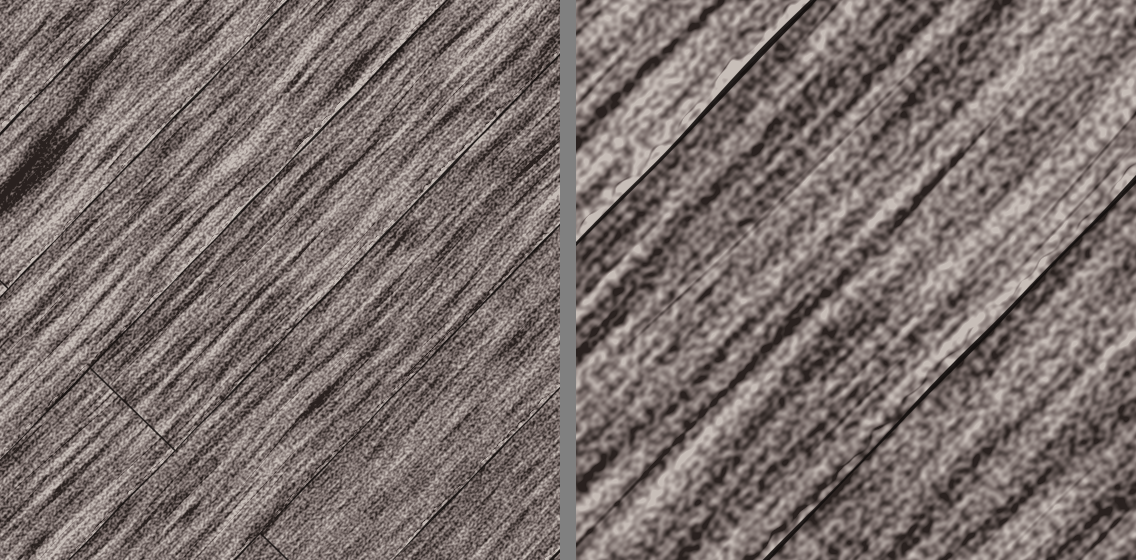
Left, the full canvas; right, a detail of the centre.
This texture is drawn by a WebGL 2 fragment shader. Its source:

```glsl
#version 300 es
precision highp float;
// Grey weathered floor planks laid on a diagonal, with staggered end joints.
// The canvas is turned into plank space (along, across); stretched gradient
// noise makes the grain, and distances to plank edges make seams and chips.

#define PLANK_ANGLE 0.8002
#define PLANK_WIDTH 0.2074
#define PLANK_LENGTH 2.0
#define FIRST_SEAM -0.534
#define FIRST_JOINT 0.358
#define SEAM_WIDTH 0.0013
#define CHIP_WIDTH 0.0055
#define STREAK_AMOUNT 0.58
#define FIBRE_AMOUNT 0.50
#define SPECKLE_AMOUNT 0.68

uniform vec2 u_resolution;
out vec4 fragColor;

const vec3 SHADOW = vec3(0.16, 0.13, 0.12);
const vec3 WOOD = vec3(0.47, 0.42, 0.41);
const vec3 PALE = vec3(0.73, 0.69, 0.67);
const vec3 CREVICE = vec3(0.07, 0.055, 0.05);
const float HALF_PI = 1.570796;

uint hash(vec2 cell) {
    uvec2 q = uvec2(ivec2(cell));
    uint h = q.x * 1597334677u ^ q.y * 3812015801u;
    h = (h ^ (h >> 15)) * 2246822519u;
    return h ^ (h >> 13);
}

float cornerSlope(vec2 cell, vec2 offset) {
    float angle = float(hash(cell) & 1023u) / 1024.0 * 4.0 * HALF_PI;
    return dot(vec2(cos(angle), sin(angle)), offset);
}

float gradientNoise(vec2 p) {
    vec2 i = floor(p), f = p - i;
    vec2 w = f * f * f * (f * (f * 6.0 - 15.0) + 10.0);
    vec2 e = vec2(1.0, 0.0);
    float low = mix(cornerSlope(i, f), cornerSlope(i + e, f - e), w.x);
    float high = mix(cornerSlope(i + e.yx, f - e.yx), cornerSlope(i + 1.0, f - 1.0), w.x);
    return mix(low, high, w.y);
}

// Lightness of the wood; g is plank space shifted per board, f is 0..1 across it.
float grainTone(vec2 g, float f, float calm) {
    g.y += 0.012 * gradientNoise(g * vec2(3.5, 6.0));
    float broad = gradientNoise(g * vec2(1.4, 15.0));
    float streak = gradientNoise(g * vec2(2.8, 62.0));
    streak += 0.8 * gradientNoise(g * vec2(5.0, 98.0) + 19.0);
    float fibre = gradientNoise(g * vec2(13.0, 175.0) + 31.0);
    float vein = gradientNoise(g * vec2(3.2, 58.0) + 73.0);
    float crack = 1.0 - smoothstep(0.0, 0.12, abs(vein));
    crack *= smoothstep(-0.1, 0.25, gradientNoise(g * vec2(8.0, 36.0) + 11.0));
    float ridges = STREAK_AMOUNT * mix(0.85, 1.2, f) * streak - 0.38 * crack;
    return 0.14 * broad + mix(1.0, 0.45, calm) * ridges + FIBRE_AMOUNT * fibre;
}

// Broad smoky stain that drifts across one board and fades along it.
float stain(float along, float f) {
    float off = f - 0.405 + 0.55 * (along - 0.47);
    float fade = 1.0 - smoothstep(0.5, 1.1, along);
    return fade * (0.32 * exp(-off * off * 50.0) + 0.32 * exp(-off * off * 1400.0));
}

void main() {
    float px = 1.0 / min(u_resolution.x, u_resolution.y);
    vec2 p = gl_FragCoord.xy * px;

    // Plank space, with slightly uneven board widths
    float c = cos(PLANK_ANGLE), s = sin(PLANK_ANGLE);
    vec2 q = vec2(c * p.x + s * p.y, s * p.x - c * p.y);
    float k = (q.y - FIRST_SEAM) / PLANK_WIDTH;
    float bow = 0.0045 * sin(HALF_PI * (k - 1.0));
    k += (bow + 0.002 * gradientNoise(vec2(q.x * 11.0, k))) / PLANK_WIDTH;
    float row = floor(k), f = k - row;

    // End joints shift by half a board on every other row
    float run = (q.x - FIRST_JOINT) / PLANK_LENGTH + 0.5 * mod(row, 2.0);
    float board = floor(run);
    float toJoint = (run - floor(run + 0.5)) * PLANK_LENGTH;
    float toSeam = (k - floor(k + 0.5)) * PLANK_WIDTH;

    // Wood tone: grain, speckle, and differences between boards
    vec2 shift = vec2(row * 7.3 + board * 3.1, row * 1.7 + board * 5.9);
    float calm = smoothstep(3.0, 4.0, row);
    float speckle = gradientNoise(q * vec2(185.0, 240.0));
    speckle += 0.35 * gradientNoise(q * vec2(90.0, 125.0) + 40.0);
    float tone = 0.62 - 0.022 * row + 0.09 * (f - 0.5);
    tone += grainTone(q + shift, f, calm) + SPECKLE_AMOUNT * speckle;
    if (row == 0.0) tone -= stain(q.x, f);

    // Pale ragged chips on the upper side of each seam, in broken runs
    float wear = gradientNoise(vec2(q.x * 9.0, floor(k + 0.5) * 3.7 + 0.4));
    float flake = gradientNoise(q * vec2(70.0, 110.0) + 5.0);
    float ragged = CHIP_WIDTH * (0.9 + 1.1 * flake + 0.8 * wear);
    float chip = smoothstep(-ragged - 0.0015, -ragged, toSeam)
               * (1.0 - smoothstep(-0.002, -0.0005, toSeam));
    tone += chip * (0.26 + 0.45 * wear + 0.5 * flake);
    float rim = 1.0 - smoothstep(0.0, 0.0018, abs(toSeam + ragged + 0.001));
    tone -= 0.3 * rim * step(toSeam, 0.0) * smoothstep(-0.3, 0.2, flake);
    tone -= 0.12 * exp(-max(toSeam, 0.0) * 260.0) * step(0.0, toSeam);

    tone = clamp(tone, 0.0, 1.1);
    vec3 color = mix(SHADOW, WOOD, min(tone * 2.0, 1.0));
    color = mix(color, PALE, max(tone * 2.0 - 1.0, 0.0));

    // Dark gaps of varying width
    float gap = max(SEAM_WIDTH + 0.0022 * wear, 0.0005);
    float seam = 1.0 - smoothstep(gap - 0.6 * px, gap + 0.8 * px, abs(toSeam));
    float joint = 1.0 - smoothstep(SEAM_WIDTH - 0.6 * px, SEAM_WIDTH + 0.8 * px, abs(toJoint));
    color = mix(color, CREVICE, max(0.9 * seam, 0.85 * joint));

    fragColor = vec4(color, 1.0);
}
```
